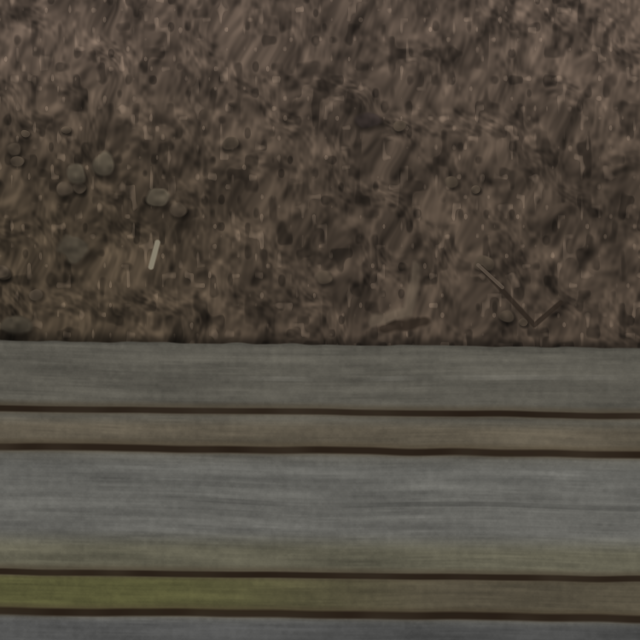
Give the GLSL for this texture, as a three.js fragment shader.

```glsl
varying vec2 vUv;

float hash(vec2 p) {
  return fract(sin(dot(p, vec2(127.1, 311.7))) * 43758.5453);
}

float noise(vec2 p) {
  vec2 i = floor(p), f = fract(p);
  f = f * f * (3.0 - 2.0 * f);
  float low = mix(hash(i), hash(i + vec2(1.0, 0.0)), f.x);
  float high = mix(hash(i + vec2(0.0, 1.0)), hash(i + 1.0), f.x);
  return mix(low, high, f.y);
}

float fbm(vec2 p) {
  float sum = 0.0, amp = 0.5;
  for (int i = 0; i < 3; i++) {
    sum += amp * noise(p);
    p = p * 2.03 + 17.3;
    amp *= 0.62;
  }
  return sum / 1.01;
}

float segment(vec2 p, vec2 a, vec2 b) {
  vec2 d = b - a;
  return length(p - a - d * clamp(dot(p - a, d) / dot(d, d), 0.0, 1.0));
}

float stroke(float dist, float width) {
  return 1.0 - smoothstep(width * 0.5, width * 1.4, dist);
}

float band(float v, float low, float high, float soft) {
  return smoothstep(low - soft, low + soft, v) * (1.0 - smoothstep(high - soft, high + soft, v));
}

// Soft-edged stone, lit from above, with a shadow below
vec3 pebble(vec3 col, vec2 p, vec2 center, vec2 radius, vec3 tint) {
  vec2 q = (p - center) / radius;
  q += 0.45 * (vec2(noise(p * 60.0), noise(p * 60.0 + 9.0)) - 0.5);
  float shadow = 1.0 - smoothstep(0.6, 1.4, length(q + vec2(-0.2, 0.45)));
  float body = 1.0 - smoothstep(0.75, 1.1, length(q));
  col *= 1.0 - 0.4 * shadow;
  return mix(col, tint * (1.0 + 0.16 * q.y) * (0.8 + 0.4 * noise(p * 110.0)), body * 0.8);
}

vec3 soil(vec2 p) {
  // Broad tone: paler at the top, darker at the lower left
  float damp = (1.0 - smoothstep(0.1, 0.6, p.x)) * (1.0 - smoothstep(0.6, 0.95, p.y));
  vec3 col = mix(vec3(0.292, 0.250, 0.212), vec3(0.340, 0.292, 0.255), smoothstep(0.65, 1.0, p.y));
  col = mix(col, vec3(0.265, 0.228, 0.180), damp * 0.8);
  col *= 0.86 + 0.28 * fbm(p * 7.0);

  // Crumbs with upright grain and raking light
  vec2 g = p * vec2(42.0, 27.0) + 1.2 * noise(p * 18.0);
  float crumb = fbm(g);
  float relief = crumb - fbm(g + vec2(-0.12, 0.28));
  col *= 1.0 + 0.75 * (crumb - 0.5) + 0.75 * relief;
  float pit = smoothstep(0.62, 0.85, noise(p * vec2(75.0, 48.0) + 31.0));
  float chip = smoothstep(0.76, 0.95, noise(p * vec2(110.0, 65.0) + 73.0));
  col *= 1.0 - 0.27 * pit;
  col += vec3(0.105, 0.092, 0.080) * chip;

  // Scattered small stones, denser at the left
  for (int i = 0; i < 18; i++) {
    float k = float(i);
    float across = hash(vec2(k, 2.0));
    vec2 center = vec2(across * across * 0.9, 0.49 + 0.32 * hash(vec2(k, 5.0)));
    float size = 0.006 + 0.007 * hash(vec2(k, 8.0));
    col = pebble(col, p, center, vec2(size * 1.2, size), vec3(0.31, 0.27, 0.225));
  }
  vec3 stone = vec3(0.335, 0.305, 0.255);
  col = pebble(col, p, vec2(0.160, 0.742), vec2(0.019, 0.020), stone);
  col = pebble(col, p, vec2(0.119, 0.729), vec2(0.015, 0.018), stone);
  col = pebble(col, p, vec2(0.247, 0.693), vec2(0.020, 0.015), stone * 1.08);
  col = pebble(col, p, vec2(0.115, 0.612), vec2(0.026, 0.023), stone * 0.9);
  col = pebble(col, p, vec2(0.025, 0.492), vec2(0.028, 0.016), stone * 0.8);
  col = pebble(col, p, vec2(0.575, 0.812), vec2(0.022, 0.013), vec3(0.21, 0.18, 0.17));

  // Pale splinter, forked twig and bent root
  float splinter = segment(p, vec2(0.236, 0.583), vec2(0.246, 0.621));
  col = mix(col, vec3(0.53, 0.50, 0.43), stroke(splinter, 0.0045));
  vec2 fork = vec2(0.835, 0.492);
  float twig = min(segment(p, vec2(0.752, 0.582), fork), segment(p, fork, vec2(0.876, 0.527)));
  col = mix(col, vec3(0.17, 0.14, 0.115), 0.75 * stroke(twig, 0.004));
  float bark = segment(p, vec2(0.747, 0.586), vec2(0.785, 0.551));
  col = mix(col, vec3(0.42, 0.37, 0.32), 0.65 * stroke(bark, 0.003));
  vec2 bend = vec2(0.637, 0.512);
  vec2 q = p + 0.008 * (noise(p * 55.0) - 0.5);
  float root = min(segment(q, vec2(0.652, 0.585), bend), segment(q, bend, vec2(0.585, 0.500)));
  float under = segment(q, vec2(0.600, 0.486), vec2(0.662, 0.498));
  col = mix(col, vec3(0.16, 0.13, 0.105), 0.7 * stroke(under, 0.009));
  return mix(col, vec3(0.37, 0.325, 0.275) * (0.7 + 0.6 * crumb), 0.8 * stroke(root, 0.009));
}

// Dark recess with a warm, worn upper shoulder
vec3 groove(vec3 col, float x, float v, float level, float width) {
  float d = v - level + 0.003 * (noise(vec2(x * 14.0, level * 90.0)) - 0.5);
  col = mix(col, vec3(0.285, 0.245, 0.185), 0.55 * band(d, -0.007, 0.011, 0.006));
  float depth = 0.72 + 0.28 * noise(vec2(x * 22.0, level * 50.0));
  return mix(col, vec3(0.150, 0.115, 0.085), depth * stroke(abs(d), width));
}

vec3 wood(float x, float v) {
  // Ridge tints from top to bottom
  vec3 col = mix(vec3(0.385, 0.382, 0.363), vec3(0.348, 0.337, 0.305), smoothstep(0.27, 0.31, v));
  col = mix(col, vec3(0.385, 0.350, 0.290), 0.75 * band(v, 0.302, 0.345, 0.012));
  col = mix(col, vec3(0.365, 0.352, 0.285), 0.8 * band(v, 0.105, 0.160, 0.018));
  vec3 moss = mix(vec3(0.350, 0.345, 0.220), vec3(0.330, 0.305, 0.250), smoothstep(0.2, 0.75, x));
  col = mix(col, moss, band(v, 0.045, 0.105, 0.008));
  col = mix(col, vec3(0.345, 0.345, 0.340) * (1.0 - 0.2 * x), 1.0 - smoothstep(0.025, 0.042, v));

  // Long wavering fibres and fine tooth
  float w = v + 0.012 * (noise(vec2(x * 4.0, v * 9.0)) - 0.5);
  float fibre = fbm(vec2(x * 5.0, w * 85.0));
  float patchy = fbm(vec2(x * 7.0, w * 28.0) + 41.0);
  float tooth = fbm(vec2(x, v) * 110.0);
  col *= 1.0 + 0.34 * (fibre - 0.5) + 0.22 * (patchy - 0.5) + 0.16 * (tooth - 0.5);
  float pale = band(x, 0.38, 0.95, 0.07) * stroke(abs(w - 0.417), 0.004);
  col += 0.055 * pale * noise(vec2(x * 18.0, 3.0));
  float seam = smoothstep(0.2, 0.4, x) * stroke(abs(w - 0.222), 0.004);
  col *= 1.0 - 0.2 * seam * noise(vec2(x * 8.0, 6.0));

  col = groove(col, x, v, 0.362, 0.0048);
  col = groove(col, x, v, 0.302, 0.0055);
  col = groove(col, x, v, 0.107, 0.0048);
  return groove(col, x, v, 0.0455, 0.0060);
}

void main() {
  // Board coordinate follows the slight downward tilt
  float v = vUv.y + 0.012 * vUv.x;
  float rim = v - 0.468 + 0.003 * (noise(vec2(vUv.x * 35.0, 1.0)) - 0.5);
  vec3 ground = soil(vUv) * mix(0.62, 1.0, smoothstep(0.0, 0.018, rim));
  vec3 board = wood(vUv.x, v) * mix(1.0, 0.9, smoothstep(-0.008, 0.0, rim));
  gl_FragColor = vec4(mix(board, ground, smoothstep(-0.002, 0.002, rim)), 1.0);
}
```
